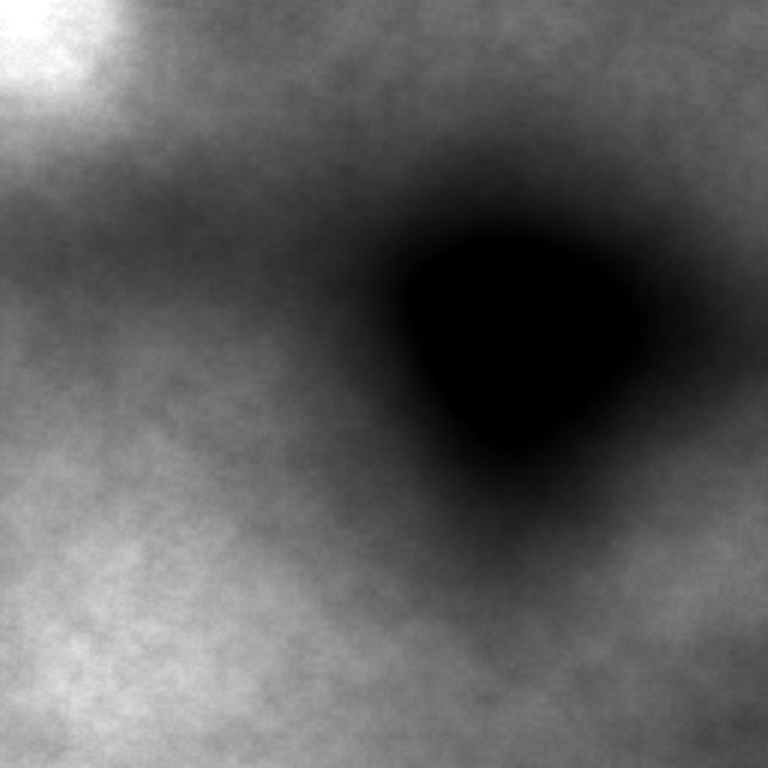
Reproduce this texture procedurally as a WebGL 1 fragment shader.

```glsl
precision highp float;

uniform vec2 u_resolution;

float hash(vec2 cell) {
  return fract(sin(dot(cell, vec2(127.1, 311.7))) * 43758.5453);
}

float valueNoise(vec2 p) {
  vec2 cell = floor(p);
  vec2 f = fract(p);
  vec2 blend = f * f * (3.0 - 2.0 * f);
  float low = mix(hash(cell), hash(cell + vec2(1.0, 0.0)), blend.x);
  float high = mix(hash(cell + vec2(0.0, 1.0)), hash(cell + vec2(1.0, 1.0)), blend.x);
  return mix(low, high, blend.y);
}

// Layered noise centred on zero; a high gain keeps the fine grain visible
float fbm(vec2 p, float gain) {
  float sum = 0.0;
  float total = 0.0;
  float amplitude = 1.0;
  for (int octave = 0; octave < 6; octave++) {
    sum += amplitude * (valueNoise(p) - 0.5);
    total += amplitude;
    amplitude *= gain;
    p = p * 2.0 + vec2(17.3, 9.1);
  }
  return sum / total;
}

// Soft elliptical patch of light or shade
float pool(vec2 p, vec2 center, vec2 radius) {
  vec2 d = (p - center) / radius;
  return exp(-dot(d, d));
}

float cloudTone(vec2 p) {
  float tone = 0.42;
  // Bright patches
  tone += 0.58 * pool(p, vec2(0.03, 0.98), vec2(0.14, 0.16));
  tone += 0.34 * pool(p, vec2(0.12, 0.08), vec2(0.30, 0.36));
  tone += 0.06 * pool(p, vec2(0.95, 0.27), vec2(0.14, 0.12));
  // Dark core with its tail, and the shaded bands beside it
  tone -= 0.45 * pool(p, vec2(0.69, 0.58), vec2(0.24, 0.24));
  tone -= 0.20 * pool(p, vec2(0.63, 0.33), vec2(0.16, 0.18));
  tone -= 0.20 * pool(p, vec2(0.23, 0.67), vec2(0.40, 0.14));
  tone -= 0.18 * pool(p, vec2(1.00, 0.55), vec2(0.20, 0.17));
  tone -= 0.12 * pool(p, vec2(1.00, 0.05), vec2(0.15, 0.12));
  return max(tone, 0.0);
}

void main() {
  vec2 uv = gl_FragCoord.xy / u_resolution;

  // Bend the patches so their outlines drift
  vec2 drift = vec2(valueNoise(uv * 4.0 + 3.7), valueNoise(uv * 4.0 + 21.4)) - 0.5;
  float tone = cloudTone(uv + 0.05 * drift);

  // Mottled grain, fading with the shade
  float grain = fbm(uv * 8.0 + 5.2, 0.78);
  tone += 0.55 * (tone + 0.06) * grain;

  gl_FragColor = vec4(vec3(clamp(tone, 0.0, 1.0)), 1.0);
}
```
